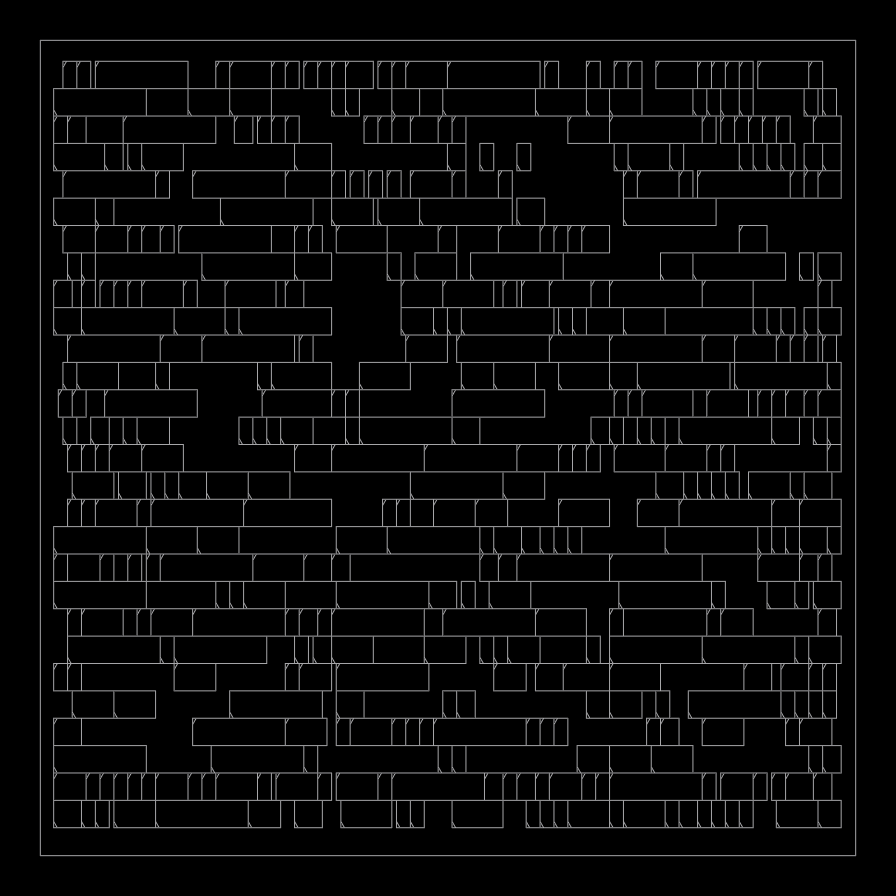
This pattern is drawn by a WebGL 2 fragment shader. Its source:

```glsl
#version 300 es
precision highp float;

uniform vec2 u_resolution;
out vec4 outColor;

const vec3 BACKGROUND = vec3(0.0);
const vec3 LINE_COLOR = vec3(0.66, 0.66, 0.67);
const float LINE_WIDTH = 0.0011;
const float FRAME_HALF = 0.455;
const vec2 CORE_ORIGIN = vec2(0.0599, 0.0762);
const float ROWS = 28.0;
const float SITES = 170.0;          // placement sites along each row
const float STRIPE_SPACING = 60.0;  // cells never cross these columns
const float MIN_SITES = 3.0;
const vec2 SITE = vec2(0.00517, 0.03055);
const vec2 NOTCH = vec2(0.0040, 0.0070);

float hash(vec2 p) {
  return fract(sin(dot(p, vec2(127.1, 311.7))) * 43758.5453);
}

float boxOutline(vec2 p, vec2 center, vec2 halfSize) {
  vec2 q = abs(p - center) - halfSize;
  return abs(length(max(q, 0.0)) + min(max(q.x, q.y), 0.0));
}

float segment(vec2 p, vec2 a, vec2 b) {
  vec2 ab = b - a;
  return length(p - a - ab * clamp(dot(p - a, ab) / dot(ab, ab), 0.0, 1.0));
}

// Overlap of one pixel footprint with a line
float lineCoverage(float d, float width, float pixel) {
  float low = max(d - 0.5 * pixel, -0.5 * width);
  float high = min(d + 0.5 * pixel, 0.5 * width);
  return clamp((high - low) / pixel, 0.0, 1.0);
}

// Cell width in sites, mostly narrow with a share of long cells
float cellSites(float r) {
  if (r < 0.42) return 3.0;
  if (r < 0.49) return 4.0;
  if (r < 0.56) return 6.0;
  if (r < 0.61) return 7.0;
  if (r < 0.73) return 9.0;
  if (r < 0.77) return 11.0;
  return 20.0;
}

// Outlined cell with a cut corner; flipped rows carry it at the top
float cellDistance(vec2 p, vec2 corner, vec2 size, bool flipped) {
  vec2 q = p - corner;
  float outline = boxOutline(q, 0.5 * size, 0.5 * size);
  if (flipped) q.y = size.y - q.y;
  return min(outline, segment(q, vec2(0.0, NOTCH.y), vec2(NOTCH.x, 0.0)));
}

// Walk along a row, placing cells and random gaps
float rowDistance(vec2 p, float row) {
  float d = 1.0;
  bool flipped = mod(row, 2.0) > 0.5;
  bool edgeRow = row < 2.0 || row > ROWS - 1.5;
  float start = hash(vec2(row, 3.7));
  float x = start < 0.45 ? 0.0 : floor(start * 6.0) - 1.0;
  for (int i = 0; i < 64; i++) {
    if (x >= SITES) break;
    float stripe = min(STRIPE_SPACING * (floor(x / STRIPE_SPACING) + 1.0), SITES);
    float room = stripe - x;
    if (room < MIN_SITES) {
      x = stripe + 1.0;
      continue;
    }
    vec2 seed = vec2(float(i) + 11.0, row + 5.0);
    float density = edgeRow ? 0.82 : (x > 148.0 ? 0.75 : 1.0);
    float sites = min(cellSites(hash(seed) * density), room);
    vec2 corner = vec2(x, row) * SITE;
    d = min(d, cellDistance(p, corner, vec2(sites, 1.0) * SITE, flipped));
    x += sites;

    // Gaps are rarer and shorter in dense areas
    if (hash(seed + 37.3) < 0.40 * density * density) {
      float reach = density < 1.0 ? 6.0 : 28.0;
      float spread = hash(seed + 71.9);
      x += 1.0 + floor(reach * spread * spread);
    }
  }
  return d;
}

void main() {
  vec2 uv = gl_FragCoord.xy / u_resolution;
  float pixel = 1.0 / min(u_resolution.x, u_resolution.y);

  // Outer frame
  float d = boxOutline(uv, vec2(0.5), vec2(FRAME_HALF));

  // The two nearest rows share a boundary
  vec2 p = uv - CORE_ORIGIN;
  float firstRow = floor(p.y / SITE.y - 0.5);
  for (int k = 0; k < 2; k++) {
    float row = firstRow + float(k);
    if (row >= 0.0 && row < ROWS) d = min(d, rowDistance(p, row));
  }

  float ink = lineCoverage(d, LINE_WIDTH, pixel);
  outColor = vec4(mix(BACKGROUND, LINE_COLOR, ink), 1.0);
}
```
